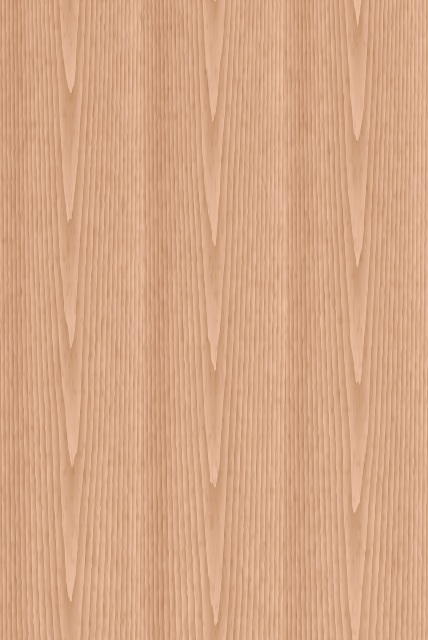
Reproduce this texture procedurally as a Shadertoy shader.

```glsl
// Planed softwood veneer: three mirrored columns of nested, downward pointing
// growth rings. Each ring is a sawtooth over a hyperbolic distance field that
// straightens outward, roughened by fibre noise and tinted by broad streaks.

const float COLUMNS = 3.0;
const float RING_LENGTH = 0.287;   // distance between tips, in canvas widths
const float RING_WIDTH = 0.0128;   // sideways spacing of rings near the axis
const float RING_CROWDING = 1.2;   // tightening of rings toward the seams
const float TIP_RADIUS = 0.0260;   // roundness of the hyperbola near the axis
const float MIDDLE_TIP = 0.803;    // depth of the third tip in the left column
const float TIP_STEP = 0.056;      // extra depth for each column to the right
const float OUTER_TILT = 0.25;     // remaining slant of the outermost lines
const float BOTTOM_STRETCH = 0.09; // rings lost to longer spacing at the bottom
const float AXIS_SWAY = 0.012;
const float TOOTH_SIZE = 0.15;     // ragged ring tips, in rings
const float WOBBLE_SIZE = 0.13;    // waviness of outer lines, in rings
const float BEAD_AMOUNT = 0.24;    // uneven darkness along outer lines
const float OUTER_SOFTNESS = 0.17; // edge width of outer lines, in rings
const float GRAIN_AMOUNT = 0.030;
const float FLECK_AMOUNT = 0.038;
const float STREAK_AMOUNT = 0.038;
const vec3 LATE_WOOD = vec3(0.778, 0.587, 0.443);
const vec3 EARLY_WOOD = vec3(0.910, 0.734, 0.623);
const vec3 STAIN = vec3(0.85, 1.0, 1.1);

float hash(vec2 p) {
    return fract(sin(dot(p, vec2(127.1, 311.7))) * 43758.5453);
}

float noise(vec2 p) {
    vec2 cell = floor(p), f = fract(p);
    f = f * f * (3.0 - 2.0 * f);
    float low = mix(hash(cell), hash(cell + vec2(1, 0)), f.x);
    float high = mix(hash(cell + vec2(0, 1)), hash(cell + vec2(1, 1)), f.x);
    return mix(low, high, f.y);
}

// Soft bump of height one around a centre
float bump(float x, float centre, float width) {
    float d = (x - centre) / width;
    return exp(-d * d);
}

// Ring count at offset x from the column axis and depth y from the top
float ringPhase(float x, float y, float column, vec2 p) {
    float sway = noise(vec2(column * 7.3, y * 5.0)) - 0.5;
    float outward = abs(x - AXIS_SWAY * sway * bump(x, 0.0, 0.06));
    float spread = sqrt(outward * outward + TIP_RADIUS * TIP_RADIUS) - TIP_RADIUS;
    spread *= 1.0 + RING_CROWDING * spread;
    float rise = (y - MIDDLE_TIP - TIP_STEP * column) / RING_LENGTH;
    rise += 0.06 * (noise(vec2(column * 3.1 + 9.0, y * 3.0)) - 0.5);
    rise -= BOTTOM_STRETCH * smoothstep(1.1, 1.45, y);
    float tilt = mix(1.0, OUTER_TILT, smoothstep(0.015, 0.165, outward));
    float phase = rise * tilt + spread / RING_WIDTH;
    float outer = smoothstep(0.01, 0.06, outward);
    phase += TOOTH_SIZE * (1.0 - outer) * (noise(p * vec2(165.0, 9.0)) - 0.5);
    return phase + WOBBLE_SIZE * outer * (noise(p * vec2(60.0, 75.0)) - 0.5);
}

void mainImage(out vec4 fragColor, in vec2 fragCoord) {
    // Canvas widths, with depth measured from the top edge
    vec2 p = vec2(fragCoord.x, iResolution.y - fragCoord.y) / iResolution.x;
    float column = floor(p.x * COLUMNS);
    float x = p.x - (column + 0.5) / COLUMNS;
    float outer = smoothstep(0.015, 0.07, abs(x));

    // Growth rings: dark start, slow fade to light, smoothed jump back
    float phase = ringPhase(x, p.y, column, p);
    float edge = clamp(fwidth(phase), 0.01 + OUTER_SOFTNESS * outer, 0.45);
    float ring = fract(phase);
    float tone = pow(ring, 0.85) * (1.0 - smoothstep(1.0 - edge, 1.0, ring));
    tone = mix(tone, 1.08 * tone + 0.05, outer);
    tone += BEAD_AMOUNT * outer * (noise(p * vec2(140.0, 62.0) + 17.0) - 0.5);
    vec3 color = mix(LATE_WOOD, EARLY_WOOD, tone);

    // Broad vertical streaks beside the column seams
    float streak = 0.8 * bump(x, 0.155, 0.022) - bump(x, -0.128, 0.025);
    streak += 0.9 * (noise(vec2(p.x * 24.0, p.y * 0.6)) - 0.5);
    color += STREAK_AMOUNT * streak * STAIN;

    // Fine fibres and short dark pores
    float grain = noise(p * vec2(260.0, 28.0)) - 0.5;
    float fleck = smoothstep(0.60, 0.95, noise(p * vec2(270.0, 48.0) + 31.0));
    color += (GRAIN_AMOUNT * grain - FLECK_AMOUNT * fleck) * STAIN;

    fragColor = vec4(clamp(color, 0.0, 1.0), 1.0);
}
```
